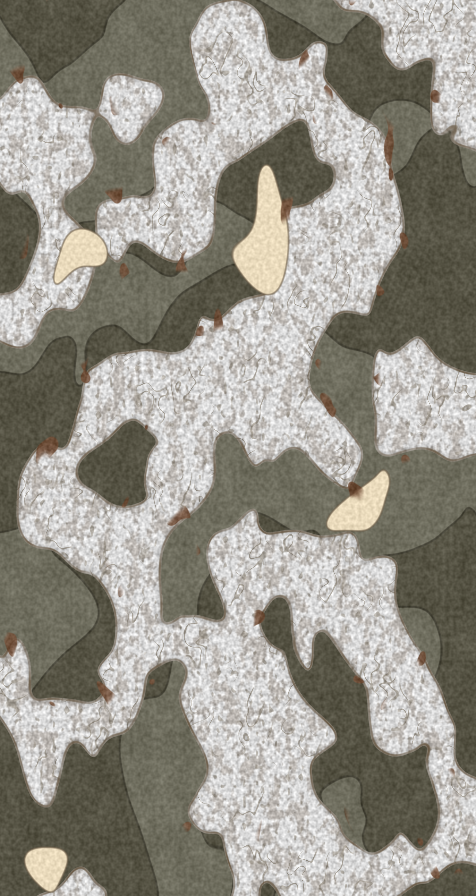
Write a WebGL 1 fragment shader that draws this texture.

```glsl
precision highp float;
// Plane tree bark: pale flaking ground under rounded olive plates, with a few
// cream scars and rust flecks. Each layer is a warped gradient noise cut at a
// level; dividing by its slope gives a distance used for crisp edges and rims.

uniform vec2 u_resolution;

#define PLATE_SCALE 4.6
#define PLATE_LEVEL 0.0
#define EDGE_BIAS 0.55
#define FADED_LEVEL 0.05
#define SCAR_LEVEL 0.43
#define RUST_LEVEL 0.42
#define WARP 0.3
#define RIM 0.0045
#define GRAIN 0.20

const vec3 PALE = vec3(0.86, 0.86, 0.86);
const vec3 PALE_WORN = vec3(0.74, 0.72, 0.70);
const vec3 CRACK = vec3(0.56, 0.53, 0.48);
const vec3 OLIVE = vec3(0.335, 0.325, 0.265);
const vec3 OLIVE_FADED = vec3(0.435, 0.43, 0.37);
const vec3 CREAM = vec3(0.92, 0.86, 0.74);
const vec3 RUST = vec3(0.43, 0.29, 0.20);
const vec3 RIM_BROWN = vec3(0.42, 0.36, 0.28);

float hash(vec2 p) {
  return fract(sin(dot(p, vec2(127.1, 311.7))) * 43758.5453);
}

// Dot product of a random unit gradient with the offset from its lattice point
float corner(vec2 cell, vec2 offset) {
  float angle = 6.28318 * hash(cell);
  return dot(vec2(cos(angle), sin(angle)), offset);
}

float noise(vec2 p) {
  vec2 i = floor(p), f = fract(p);
  vec2 u = f * f * f * (f * (f * 6.0 - 15.0) + 10.0);
  vec2 e = vec2(1.0, 0.0);
  return mix(mix(corner(i, f), corner(i + e.xy, f - e.xy), u.x),
             mix(corner(i + e.yx, f - e.yx), corner(i + e.xx, f - e.xx), u.x), u.y);
}

// Warped two-octave noise, stretched along the trunk
float patchField(vec2 p, float scale, float seed, float detail) {
  vec2 q = p * scale * vec2(1.0, 0.75) + seed;
  q += WARP * vec2(noise(q * 1.3 + 17.0), noise(q * 1.3 + 43.0));
  return noise(q) + detail * noise(q * 2.1 + 9.0);
}

// Signed distance, positive inside, to where the field crosses the level
float patchDistance(vec2 p, float scale, float seed, float detail, float level) {
  float h = 0.002;
  float f = patchField(p, scale, seed, detail);
  vec2 slope = vec2(patchField(p + vec2(h, 0.0), scale, seed, detail),
                    patchField(p + vec2(0.0, h), scale, seed, detail)) - f;
  return (f - level) / max(length(slope / h), 0.35 * scale);
}

// Band of the given half width around distance zero
float line(float d, float halfWidth, float soft) {
  return 1.0 - smoothstep(halfWidth - soft, halfWidth + soft, abs(d));
}

vec3 paleBark(vec2 p, float grain) {
  float mottle = noise(p * vec2(34.0, 20.0)) + 0.7 * noise(p * vec2(85.0, 55.0) + 5.0);
  vec3 color = mix(PALE_WORN, PALE, smoothstep(-0.40, 0.16, mottle + 0.3 * grain));
  vec2 q = p * vec2(26.0, 11.0) + 0.9 * noise(p * 30.0 + 3.0);
  float crack = 1.0 - smoothstep(0.015, 0.06, abs(noise(q + 61.0)));
  crack *= smoothstep(-0.02, 0.25, noise(p * vec2(16.0, 10.0) + 29.0));
  float pit = smoothstep(0.30, 0.48, noise(p * vec2(75.0, 50.0) + 83.0));
  return mix(color, CRACK, max(0.7 * crack, 0.6 * pit)) + GRAIN * grain;
}

vec3 oliveBark(vec2 p, float grain, float soft) {
  float d = patchDistance(p, 3.6, 71.0, 0.4, FADED_LEVEL);
  vec3 color = mix(OLIVE, OLIVE_FADED, smoothstep(-soft, soft, d));
  color *= 1.0 - 0.2 * line(d + 0.002, 0.002, soft);
  float mottle = noise(p * vec2(22.0, 14.0) + 37.0) + noise(p * 60.0 + 11.0);
  return color + 0.045 * mottle + 0.4 * GRAIN * grain;
}

void main() {
  vec2 p = gl_FragCoord.xy / u_resolution.x;
  float soft = 0.8 / u_resolution.x;
  float grain = noise(p * vec2(125.0, 105.0)) + 0.5 * noise(p * 210.0 + 7.0);

  // Olive plates, gathering toward both sides of the trunk
  float sideBias = EDGE_BIAS * (abs(p.x - 0.5) - 0.24);
  float plate = patchDistance(p, PLATE_SCALE, 23.0, 0.5, PLATE_LEVEL - sideBias);
  vec3 pale = paleBark(p, grain);
  pale *= 1.0 - 0.14 * (1.0 - smoothstep(0.0, 0.016, -plate));
  vec3 color = mix(pale, oliveBark(p, grain, soft), smoothstep(-soft, soft, plate));
  float rimStrength = 0.65 + 0.6 * noise(p * 24.0 + 51.0);
  color = mix(color, RIM_BROWN, rimStrength * line(plate + 0.5 * RIM, 0.5 * RIM, soft));

  // Fresh cream scars with a thin brown outline
  float scar = patchDistance(p, 4.4, 131.0, 0.12, SCAR_LEVEL);
  color = mix(color, CREAM + 0.5 * GRAIN * grain, smoothstep(-soft, soft, scar));
  color = mix(color, RIM_BROWN, 0.6 * line(scar, 0.4 * RIM, soft));

  // Rust flecks that cling to the plate edges
  float rust = patchDistance(p, 14.0, 197.0, 0.4, RUST_LEVEL);
  float nearEdge = 1.0 - smoothstep(0.012, 0.03, abs(plate));
  vec3 rustColor = RUST + 0.12 * noise(p * 45.0) + 0.5 * GRAIN * grain;
  color = mix(color, rustColor, 0.85 * nearEdge * smoothstep(-soft, soft, rust));

  gl_FragColor = vec4(clamp(color, 0.0, 1.0), 1.0);
}
```
